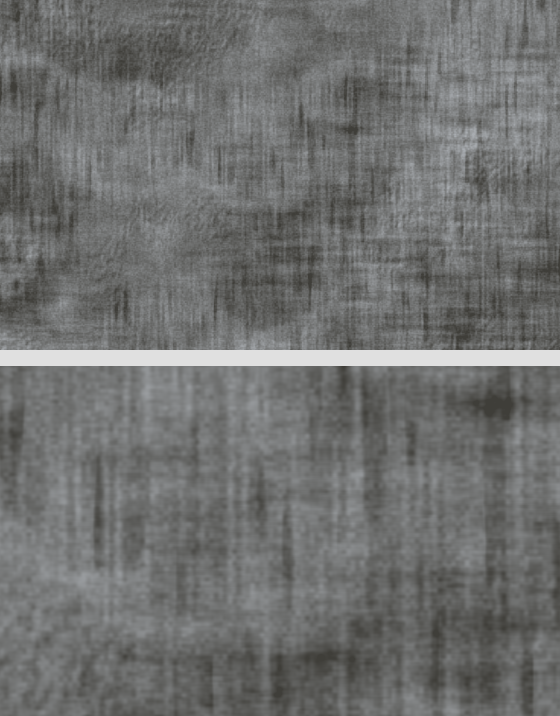
Top, the full canvas; bottom, a detail of the centre.
Reproduce this texture procedurally as a WebGL 1 fragment shader.

```glsl
precision highp float;

uniform vec2 u_resolution;

const vec3 WARM_SHADOW = vec3(0.340, 0.340, 0.329);
const vec3 COOL_PALE = vec3(0.570, 0.581, 0.590);

float hash(vec2 cell) {
  vec3 h = fract(vec3(cell.xyx) * 0.1031);
  h += dot(h, h.yzx + 33.33);
  return fract((h.x + h.y) * h.z);
}

float noise(vec2 p) {
  vec2 cell = floor(p);
  vec2 f = fract(p);
  f = f * f * (3.0 - 2.0 * f);
  float low = mix(hash(cell), hash(cell + vec2(1.0, 0.0)), f.x);
  float high = mix(hash(cell + vec2(0.0, 1.0)), hash(cell + 1.0), f.x);
  return mix(low, high, f.y);
}

// Layered noise centred on zero
float fbm(vec2 p) {
  float sum = 0.0;
  float weight = 0.5;
  for (int i = 0; i < 5; i++) {
    sum += weight * (noise(p) - 0.5);
    p = p * 2.03 + vec2(17.3, 9.1);
    weight *= 0.5;
  }
  return sum;
}

// Ragged region covering the part of the noise above a level
float patches(vec2 p, float level, float softness) {
  return smoothstep(level - softness, level + softness, fbm(p));
}

// Thin broken vertical scratches
float scratches(vec2 p, float density) {
  float sway = 0.5 * fbm(p * vec2(8.0, 14.0));
  float line = noise(vec2(p.x * density + sway, p.y * 8.0));
  float gaps = smoothstep(0.25, 0.65, noise(p * vec2(45.0, 22.0)));
  return smoothstep(0.58, 0.88, line) * gaps;
}

// Crusty relief lit from the upper left
float relief(vec2 p, vec2 scale) {
  vec2 q = p * scale;
  return noise(q) - noise(q + vec2(-0.45, 0.45));
}

float plasterTone(vec2 p) {
  vec2 warp = vec2(fbm(p * 9.0 + 3.0), fbm(p * 9.0 + 41.0));
  vec2 q = p + 0.13 * warp;

  // Broad clouds, bleached areas and dark smudges
  float tone = 0.47;
  tone += 1.35 * fbm(q * vec2(3.0, 5.0) + 12.0);
  tone += 0.24 * patches(q * vec2(4.0, 6.5) + 57.0, 0.07, 0.08);
  tone -= 0.24 * patches(q * vec2(3.5, 7.0) + 83.0, 0.11, 0.09);
  tone += 0.65 * fbm(q * 15.0 + 29.0);

  // Sideways trowel drag
  float dragged = patches(p * vec2(2.5, 4.0) + 5.0, 0.0, 0.12);
  tone += mix(0.25, 0.95, dragged) * fbm(p * vec2(6.0, 62.0) + 71.0);

  // Vertical fibres and scratches
  float brushed = patches(p * vec2(2.2, 3.2) + 97.0, -0.01, 0.11);
  tone += mix(0.15, 0.5, brushed) * (noise(p * vec2(150.0, 11.0)) - 0.5);
  tone -= mix(0.05, 0.42, brushed) * scratches(p, 78.0);

  // Rough raised spots
  float crust = patches(q * vec2(4.5, 5.5) + 131.0, 0.1, 0.07);
  tone += 0.5 * crust * relief(p + 0.03 * warp, vec2(115.0, 75.0));

  // Woven grain
  tone += 0.32 * (noise(p * vec2(230.0, 190.0)) - 0.5);
  tone += 0.2 * (noise(p * vec2(130.0, 300.0) + 19.0) - 0.5);
  return tone;
}

void main() {
  vec2 p = gl_FragCoord.xy / u_resolution.y;
  float tone = clamp(plasterTone(p), -0.4, 1.4);
  gl_FragColor = vec4(mix(WARM_SHADOW, COOL_PALE, tone), 1.0);
}
```
